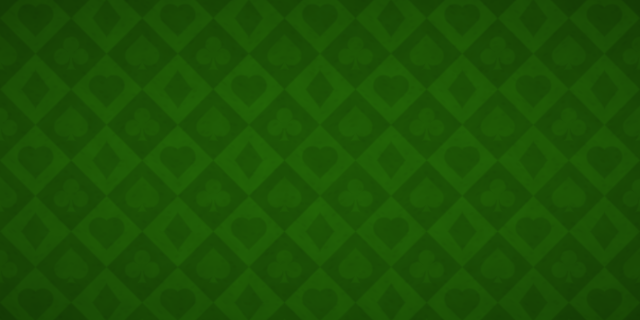
Reproduce this pattern procedurally as a Shadertoy shader.

```glsl
// Green felt with a harlequin checker of light and dark diamond tiles.
// Light tiles hold dark hearts and diamonds, dark tiles hold light spades and clubs;
// suits are distance functions, wear is cellular noise, and the rim is shaded.

vec2 hash2(vec2 p) {
    return fract(sin(vec2(dot(p, vec2(127.1, 311.7)), dot(p, vec2(269.5, 183.3)))) * 43758.5);
}

// Distance to the nearest scattered point, about 0 to 1
float cellular(vec2 p) {
    vec2 cell = floor(p), f = p - cell;
    float nearest = 2.0;
    for (int y = -1; y <= 1; y++)
        for (int x = -1; x <= 1; x++) {
            vec2 o = vec2(x, y);
            nearest = min(nearest, length(o + hash2(cell + o) - f));
        }
    return nearest;
}

float dot2(vec2 v) { return dot(v, v); }

// Heart with its tip at the origin, 1.1 tall and 1.2 wide
float heartShape(vec2 p) {
    p.x = abs(p.x);
    if (p.x + p.y > 1.0) return length(p - vec2(0.25, 0.75)) - sqrt(2.0) / 4.0;
    float edge = min(dot2(p - vec2(0.0, 1.0)), dot2(p - 0.5 * max(p.x + p.y, 0.0)));
    return sqrt(edge) * sign(p.x - p.y);
}

float heart(vec2 p) { return 0.83 * heartShape((p + vec2(0.0, 0.52)) / 0.83); }

float pip(vec2 p) { return dot(abs(p), vec2(0.8, 0.6)) - 0.32; }

// Flared foot shared by spade and club
float stem(vec2 p) {
    float flare = min(p.y + 0.2, 0.0);
    return max(abs(p.x) - 0.04 - 1.3 * flare * flare, abs(p.y + 0.25) - 0.19);
}

float spade(vec2 p) {
    float leaf = 0.79 * heartShape(vec2(p.x, 0.54 - p.y) / 0.79);
    return min(leaf, stem(p));
}

float club(vec2 p) {
    float lobes = min(length(p - vec2(0.0, 0.25)), length(vec2(abs(p.x) - 0.26, p.y + 0.08))) - 0.225;
    return min(min(lobes, length(p) - 0.13), stem(p));
}

float cover(float d, float blur) { return 1.0 - smoothstep(-blur, blur, d); }

void mainImage(out vec4 fragColor, in vec2 fragCoord) {
    // One unit is half a tile diagonal; nine fit the canvas height
    vec2 p = 9.0 * (fragCoord - 0.5 * iResolution.xy) / iResolution.y + vec2(0.0, 0.01);
    float blur = 0.022 + 6.0 / iResolution.y;

    // Nearest light tile and nearest dark tile
    vec2 lightId = floor(0.5 * p + 0.5), darkId = floor(0.5 * p);
    vec2 inLight = p - 2.0 * lightId, inDark = p - 2.0 * darkId - 1.0;
    float lightTile = cover((abs(inLight.x) + abs(inLight.y) - 1.0) * 0.707, blur);

    // Suits alternate along rows and columns
    bool evenLight = mod(lightId.x + lightId.y, 2.0) < 0.5;
    bool evenDark = mod(darkId.x + darkId.y, 2.0) < 0.5;
    float darkSuit = cover(evenLight ? heart(inLight) : pip(inLight), blur);
    float lightSuit = cover(evenDark ? spade(inDark) : club(inDark), blur);

    float lightTone = mix(0.354, 0.311, darkSuit) + 0.008 * (hash2(lightId).x - 0.5);
    float darkTone = mix(0.302, 0.337, lightSuit) + 0.008 * (hash2(darkId + 40.0).x - 0.5);
    float green = mix(darkTone, lightTone, lightTile);

    // Mottled felt, faint grain and sparse soft scuffs
    vec2 warped = p + 0.12 * sin(3.1 * p.yx + vec2(0.0, 1.7));
    green *= 1.0 + 0.06 * (cellular(warped * 1.8) - 0.5) + 0.025 * (cellular(warped * 6.0) - 0.5);
    green *= 1.0 - 0.03 * smoothstep(0.25, 0.05, cellular(warped * vec2(2.5, 3.5) + 17.0));

    // Bright middle, dim corners
    vec2 rim = 2.0 * fragCoord / iResolution.xy - 1.0;
    green *= 1.09 - 0.16 * dot(rim, rim);

    fragColor = vec4(green * vec3(0.335, 1.0, 0.06), 1.0);
}
```
